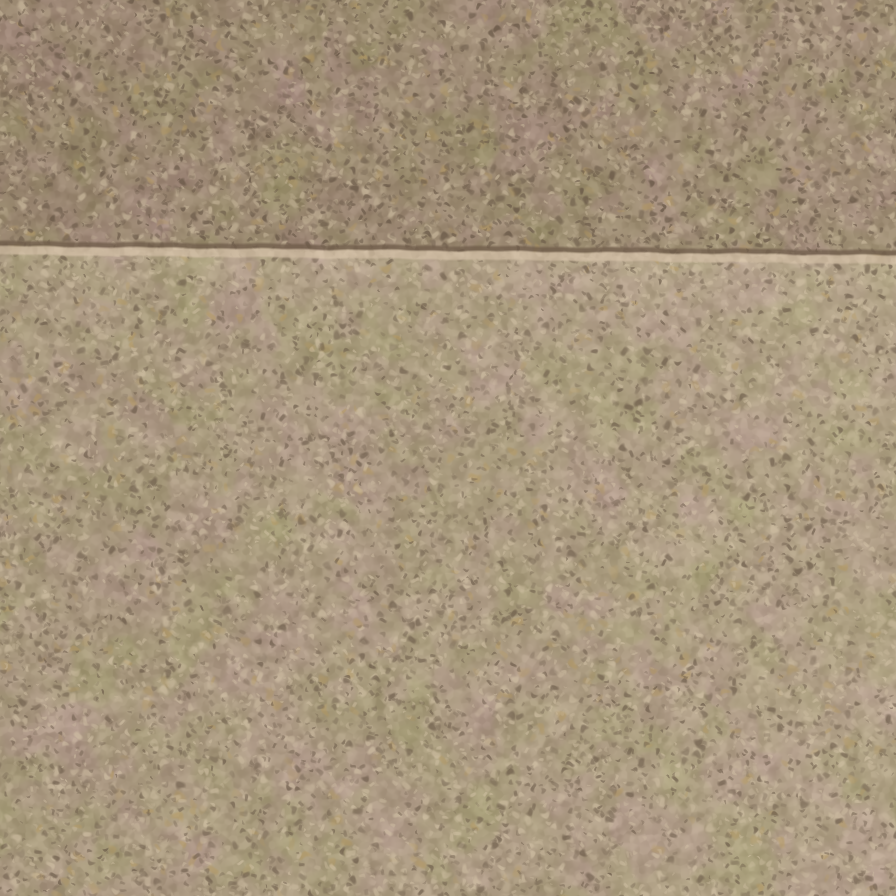
A three.js fragment shader for this texture:

```glsl
varying vec2 vUv;

const vec3 LOWER_SLAB = vec3(0.672, 0.608, 0.507);
const vec3 UPPER_SLAB = vec3(0.617, 0.546, 0.453);
const vec3 DARK_GRAIN = vec3(0.40, 0.335, 0.27);
const vec3 LIGHT_GRAIN = vec3(0.83, 0.765, 0.655);
const vec3 OCHRE_GRAIN = vec3(0.71, 0.60, 0.38);
const vec3 MAUVE_TINT = vec3(0.012, -0.004, 0.022);
const vec3 JOINT_LIGHT = vec3(0.80, 0.725, 0.625);
const vec3 JOINT_SHADOW = vec3(0.43, 0.355, 0.285);

const float JOINT_HEIGHT = 0.7205;
const float JOINT_SLOPE = -0.0105;
const float JOINT_HALF = 0.0045;
const float GRAIN_TILT = -0.5;      // mean direction of the long axes
const float GRAIN_SPREAD = 2.2;     // range of angles around it
const float MOTTLE = 0.115;

float hash(vec2 p) {
  vec3 q = fract(vec3(p.xyx) * 0.1031);
  q += dot(q, q.yzx + 33.33);
  return fract((q.x + q.y) * q.z);
}

vec2 hash2(vec2 p) {
  return vec2(hash(p), hash(p + 71.7));
}

// Layered sines, about -1 to 1, for broad patches
float patches(vec2 p) {
  float a = sin(p.x * 1.3 + 2.0 * sin(p.y * 0.9 + 0.4));
  float b = sin(p.y * 1.7 - p.x * 0.8 + 1.5 * sin(p.x * 1.1));
  float c = sin(p.x * 2.9 + p.y * 2.3 + 1.2 * sin(p.y * 2.1));
  return (a + b + 0.7 * c) / 2.7;
}

// Smooth cellular tone, about -0.5 to 0.5
float cellTone(vec2 p, float seed) {
  vec2 cell = floor(p);
  float total = 0.0;
  float weights = 0.0;
  for (int j = -1; j <= 1; j++) {
    for (int i = -1; i <= 1; i++) {
      vec2 id = cell + vec2(float(i), float(j));
      vec2 d = id + hash2(id + seed) - p;
      float w = exp(-7.0 * dot(d, d));
      total += w * (hash(id + seed + 19.3) - 0.5);
      weights += w;
    }
  }
  return total / weights;
}

// Scattered soft, bent ellipses: coverage from 0 to 1
float grains(vec2 uv, float count, float share, float size, float seed) {
  vec2 p = uv * count;
  vec2 cell = floor(p);
  float cover = 0.0;
  for (int j = -1; j <= 1; j++) {
    for (int i = -1; i <= 1; i++) {
      vec2 id = cell + vec2(float(i), float(j));
      vec2 key = id + seed;
      float density = share * (1.0 + 0.55 * patches(id / count * 13.0 + seed));
      float present = step(hash(key + 5.1), density);
      vec2 d = p - id - hash2(key);
      float angle = GRAIN_TILT + GRAIN_SPREAD * (hash(key + 37.0) - 0.5);
      float c = cos(angle);
      float s = sin(angle);
      d = vec2(c * d.x + s * d.y, c * d.y - s * d.x);
      d.y += 0.12 * sin(d.x * 6.0 + 6.28 * hash(key + 11.0));
      float radius = size * mix(0.65, 1.3, hash(key + 23.0));
      float dist = length(d / (radius * vec2(1.0, mix(0.45, 0.9, hash(key + 53.0)))));
      float strength = mix(0.35, 1.0, hash(key + 43.0));
      cover = max(cover, present * strength * (1.0 - smoothstep(0.45, 1.25, dist)));
    }
  }
  return cover;
}

void main() {
  // Joint between the two slabs
  float wobble = 0.0005 * sin(vUv.x * 47.0) + 0.0004 * sin(vUv.x * 131.0 + 1.0);
  float fromJoint = vUv.y - JOINT_HEIGHT - JOINT_SLOPE * vUv.x - wobble;
  float upper = smoothstep(-0.002, 0.004, fromJoint);

  // Slab ground with slow shading
  vec3 color = mix(LOWER_SLAB, UPPER_SLAB, upper);
  color += 0.035 * (vUv.x - 0.5) + 0.008 * patches(vUv * 5.0);
  color += 0.025 * (1.0 - upper) * exp(fromJoint * 22.0);

  // Mottling and faint hue changes
  float tone = 0.6 * cellTone(vUv * 75.0, 3.0) + 0.6 * cellTone(vUv * 150.0, 91.0);
  color += MOTTLE * tone;
  color += MAUVE_TINT * (patches(vUv * 19.0 + 4.0) + 2.0 * cellTone(vUv * 38.0, 57.0));

  // Mineral grains
  float contrast = mix(0.85, 1.0, upper);
  float ochre = grains(vUv, 58.0, 0.13, 0.36, 211.0);
  float light = max(grains(vUv, 74.0, 0.27, 0.38, 307.0),
                    0.8 * grains(vUv, 125.0, 0.24, 0.40, 419.0));
  float dark = max(grains(vUv, 82.0, mix(0.23, 0.34, upper), 0.38, 503.0),
                   0.8 * grains(vUv, 130.0, mix(0.22, 0.30, upper), 0.42, 601.0));
  color = mix(color, OCHRE_GRAIN, 0.55 * ochre);
  color = mix(color, LIGHT_GRAIN - 0.05 * upper, 0.72 * contrast * light);
  color = mix(color, DARK_GRAIN, 0.75 * contrast * dark);

  // Shadowed lip above the bright edge
  float shadow = 1.0 - smoothstep(0.001, 0.005, abs(fromJoint - 0.0075));
  float edge = 1.0 - smoothstep(JOINT_HALF - 0.0015, JOINT_HALF + 0.002, abs(fromJoint));
  color = mix(color, JOINT_SHADOW, 0.75 * shadow);
  color = mix(color, JOINT_LIGHT + 0.08 * tone, 0.9 * edge);

  gl_FragColor = vec4(color, 1.0);
}
```
